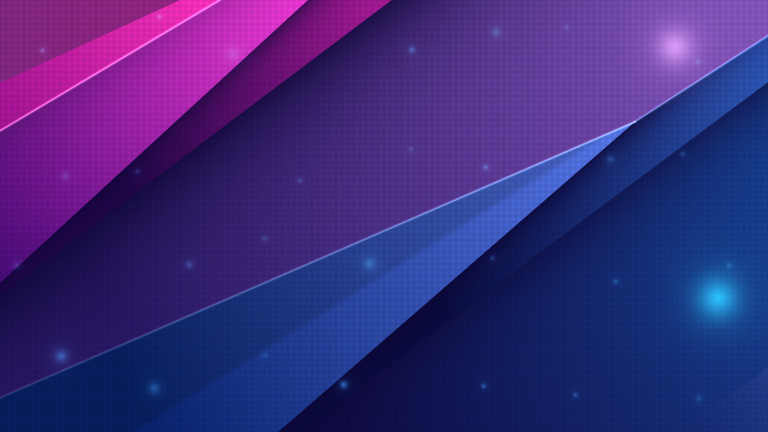
Give the GLSL for this background, as a Shadertoy shader.

```glsl
// Layered diagonal panels in magenta, violet and blue, with fine dots and drifting lights.

const vec3 SHADOW = vec3(0.05, 0.02, 0.21);

// Signed distance below the line through a and b (a lies left of b).
float below(vec2 p, vec2 a, vec2 b) {
    vec2 dir = normalize(b - a);
    return dot(p - a, vec2(dir.y, -dir.x));
}

float cover(float d) {
    return smoothstep(-0.6, 0.6, d * iResolution.y);
}

// Linear colour gradient running from a to b.
vec3 ramp(vec2 p, vec2 a, vec2 b, vec3 colA, vec3 colB) {
    vec2 ab = b - a;
    return mix(colA, colB, clamp(dot(p - a, ab) / dot(ab, ab), 0.0, 1.0));
}

// Soft shadow cast onto a panel by the edge above it.
vec3 shade(vec3 col, float d, float width, float strength) {
    return mix(col, SHADOW, strength * exp(-max(d, 0.0) / width));
}

// Thin bright line along a segment.
float rim(vec2 p, vec2 a, vec2 b) {
    vec2 ab = b - a;
    float t = clamp(dot(p - a, ab) / dot(ab, ab), 0.0, 1.0);
    float d = length(p - a - ab * t) / 0.0026;
    return exp(-d * d);
}

float glow(vec2 p, vec2 center, float radius) {
    float d = length(p - center) / radius;
    return 0.5 * exp(-d * d * 2.0) + 0.5 * exp(-d * 1.3);
}

vec3 hash3(vec2 cell) {
    vec3 q = fract(cell.xyx * vec3(0.1031, 0.1030, 0.0973));
    q += dot(q, q.yxz + 33.33);
    return fract((q.xxy + q.yzz) * q.zyx);
}

// One light of random place, size and strength per grid cell.
float sparkles(vec2 p, float size) {
    float sum = 0.0;
    vec2 home = floor(p / size);
    for (int j = -1; j <= 1; j++) {
        for (int i = -1; i <= 1; i++) {
            vec2 cell = home + vec2(i, j);
            vec3 h = hash3(cell + 17.0);
            vec2 center = (cell + 0.15 + 0.7 * h.xy) * size;
            float radius = mix(0.007, 0.026, pow(h.z, 4.0));
            sum += glow(p, center, radius) * mix(0.25, 0.75, fract(h.z * 7.3));
        }
    }
    return sum;
}

void mainImage(out vec4 fragColor, in vec2 fragCoord) {
    vec2 p = fragCoord / iResolution.y;
    vec2 apex = vec2(1.470, 0.718);
    vec2 stripA = vec2(0.0, 0.697), stripB = vec2(0.509, 1.0);
    vec2 wedgeA = vec2(0.0, 0.079), ridgeB = vec2(1.778, 0.917);

    // Panel edges, from the upper left to the lower right
    float strip = below(p, vec2(0.0, 0.808), vec2(0.417, 1.0));
    float panel = below(p, stripA, stripB);
    float under = below(p, vec2(0.0, 0.345), vec2(0.713, 1.0));
    float field = below(p, vec2(0.0, 0.317), vec2(0.907, 1.0));
    float wedge = below(p, wedgeA, apex);
    float fold = below(p, vec2(0.31, 0.0), vec2(1.2, 0.56));
    float slope = below(p, vec2(0.644, 0.0), apex);
    float ridge = below(p, apex, ridgeB);
    float deep = below(p, vec2(0.694, 0.0), vec2(1.778, 0.810));
    float corner = below(p, vec2(1.574, 0.0), vec2(1.778, 0.150));

    // Magenta sheets
    vec3 col = ramp(p, vec2(0.0, 1.0), vec2(0.4, 1.0), vec3(0.50, 0.15, 0.50), vec3(0.57, 0.14, 0.50));
    vec3 layer = ramp(p, vec2(0.0, 0.75), vec2(0.45, 1.0), vec3(0.64, 0.08, 0.58), vec3(0.95, 0.18, 0.72));
    col = mix(col, layer, cover(strip));
    layer = ramp(p, vec2(0.0, 0.35), vec2(0.65, 1.0), vec3(0.27, 0.04, 0.46), vec3(0.95, 0.22, 0.85));
    col = mix(col, shade(layer, panel, 0.07, 0.25), cover(panel));
    layer = ramp(p, vec2(0.3, 0.55), vec2(0.85, 1.0), vec3(0.13, 0.02, 0.29), vec3(0.64, 0.10, 0.58));
    col = mix(col, shade(layer, under, 0.035, 0.6), cover(under));

    // Violet field
    layer = ramp(p, vec2(0.4, 0.1), vec2(1.7, 1.0), vec3(0.17, 0.10, 0.41), vec3(0.51, 0.33, 0.73));
    col = mix(col, shade(layer, field, 0.13, 0.8), cover(field));

    // Blue wedge with a faint fold, then the band beneath it
    layer = ramp(p, vec2(0.3, 0.1), vec2(1.4, 0.7), vec3(0.03, 0.13, 0.41), vec3(0.32, 0.44, 0.87));
    layer *= mix(0.88, 1.03, smoothstep(-0.01, 0.01, fold));
    col = mix(col, layer, cover(wedge));
    layer = ramp(p, vec2(1.0, 0.3), vec2(1.75, 0.85), vec3(0.03, 0.05, 0.26), vec3(0.17, 0.34, 0.72));
    col = mix(col, shade(layer, slope, 0.045, 0.8), cover(min(slope, ridge)));

    // Deep blue ground and its corner
    layer = ramp(p, vec2(0.8, 0.0), vec2(1.75, 0.65), vec3(0.06, 0.05, 0.28), vec3(0.09, 0.25, 0.57));
    col = mix(col, shade(layer, deep, 0.08, 0.6), cover(deep));
    layer = ramp(p, vec2(1.57, 0.0), vec2(1.78, 0.15), vec3(0.07, 0.15, 0.43), vec3(0.13, 0.23, 0.53));
    col = mix(col, layer, cover(corner));

    // Fine dot mesh
    float dots = smoothstep(0.55, 0.1, length(fract(p * 72.0) - 0.5));
    col *= 0.95 + 0.1 * dots;

    // Lit edges
    col += vec3(0.45, 0.35, 0.35) * rim(p, stripA, stripB);
    col += vec3(0.30, 0.40, 0.40) * rim(p, wedgeA, apex) * mix(0.3, 1.0, p.x / apex.x);
    col += vec3(0.20, 0.30, 0.35) * rim(p, apex, ridgeB);

    // Scattered lights and two large ones, blended by screen
    vec3 light = vec3(0.20, 0.55, 0.95) * sparkles(p, 0.25);
    light += vec3(0.75, 0.45, 0.95) * glow(p, vec2(1.5625, 0.891), 0.06);
    light += vec3(0.10, 0.70, 1.00) * glow(p, vec2(1.662, 0.310), 0.065);
    col = 1.0 - (1.0 - clamp(col, 0.0, 1.0)) * (1.0 - clamp(light, 0.0, 1.0));

    fragColor = vec4(col, 1.0);
}
```
